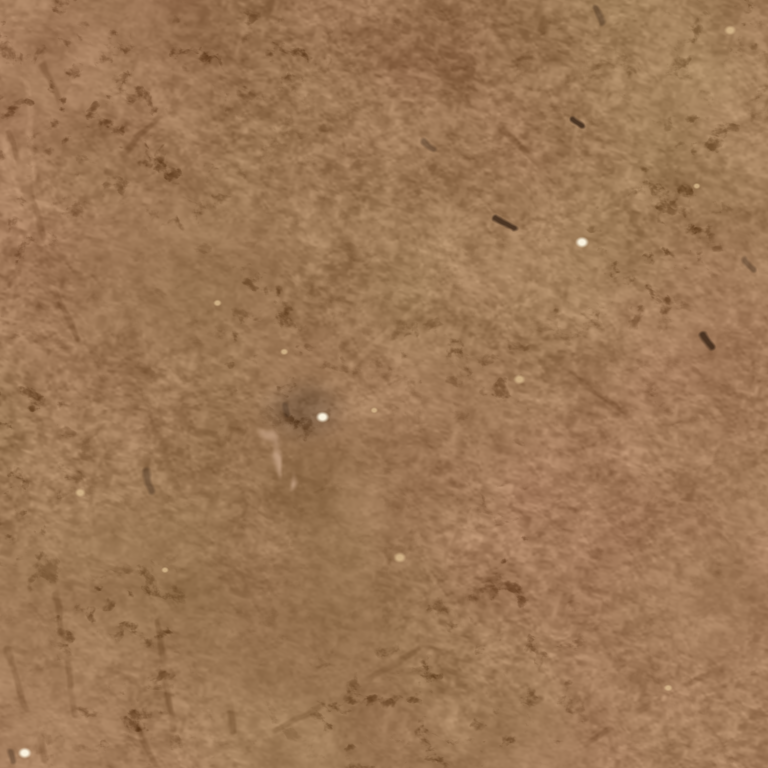
This texture is drawn by a three.js fragment shader. Its source:

```glsl
// Packed brown earth: soft tonal patches under fine, slightly streaked grain.
// Layered value noise gives the soil; loops scatter dark crumbs, scratches
// and pale grit, and a greyish scuff with a chalky streak sits near the centre.

varying vec2 vUv;

float hash(vec2 p) {
  vec3 q = fract(vec3(p.xyx) * 0.1031);
  q += dot(q, q.yzx + 33.33);
  return fract((q.x + q.y) * q.z);
}

vec2 hash2(float n) {
  return vec2(hash(vec2(n, 17.3)), hash(vec2(n, 71.9)));
}

float noise(vec2 p) {
  vec2 cell = floor(p);
  vec2 f = fract(p);
  f = f * f * (3.0 - 2.0 * f);
  float low = mix(hash(cell), hash(cell + vec2(1.0, 0.0)), f.x);
  float high = mix(hash(cell + vec2(0.0, 1.0)), hash(cell + 1.0), f.x);
  return mix(low, high, f.y);
}

float fbm(vec2 p) {
  float sum = 0.0;
  float amp = 0.5;
  for (int i = 0; i < 4; i++) {
    sum += amp * noise(p);
    p = mat2(0.8, 0.6, -0.6, 0.8) * p * 2.03 + 11.7;
    amp *= 0.5;
  }
  return sum / 0.9375;
}

float segmentDistance(vec2 p, vec2 a, vec2 b) {
  vec2 ab = b - a;
  return length(p - a - ab * clamp(dot(p - a, ab) / dot(ab, ab), 0.0, 1.0));
}

// Soft-edged stroke: 1 on the line, 0 beyond its width
float stroke(vec2 p, vec2 a, vec2 b, float width) {
  return 1.0 - smoothstep(width * 0.2, width, segmentDistance(p, a, b));
}

void main() {
  vec2 uv = vUv;
  vec2 ragged = uv + 0.012 * (vec2(fbm(uv * 22.0), fbm(uv * 22.0 + 40.0)) - 0.5);

  // Broad patches, clods and fine grain
  float patches = fbm(uv * 3.2 + 5.0) - 0.5;
  float clods = fbm(ragged * 17.0 + 31.0) - 0.5;
  vec2 g = mat2(0.966, 0.259, -0.259, 0.966) * ragged;
  float grain = noise(g * vec2(85.0, 135.0)) - 0.5;
  float dust = noise(g * vec2(190.0, 250.0) + 60.0) - 0.5;
  float roughness = 0.65 + 0.7 * smoothstep(0.3, 0.7, fbm(uv * 4.5 + 80.0));
  float tone = 0.11 * patches + 0.13 * clods + roughness * (0.085 * grain + 0.06 * dust);

  // Small shadowed pits, gathered in loose clusters
  float cluster = smoothstep(0.42, 0.68, fbm(uv * 6.0 + 23.0));
  float pits = smoothstep(0.62, 0.85, fbm(g * vec2(48.0, 58.0) + 9.0));
  tone -= 0.13 * pits * (0.3 + cluster);

  // Faint broken scratches, steep on the left and slanting on the right
  for (int i = 0; i < 20; i++) {
    float n = float(i);
    vec2 start = hash2(n + 3.0);
    float angle = mix(-1.3, -0.6, smoothstep(0.2, 0.7, start.x));
    angle += 0.4 * (hash(vec2(n, 5.0)) - 0.5);
    if (mod(n, 4.0) > 2.5) angle = 0.5 + 0.4 * start.y;
    vec2 end = start + (0.05 + 0.17 * hash(vec2(n, 9.0))) * vec2(cos(angle), sin(angle));
    float broken = smoothstep(0.3, 0.65, noise(uv * 32.0 + n * 7.0));
    float shade = mod(n, 5.0) > 3.5 ? 0.045 : -0.075;
    tone += shade * broken * stroke(ragged, start, end, 0.0065);
  }

  // Earth colour drifting between rosy and olive
  float rosy = fbm(uv * 2.6 + 52.0) - 0.5;
  vec3 color = vec3(0.623, 0.473, 0.342) + tone * vec3(1.0, 0.97, 0.92);
  color += rosy * vec3(0.045, -0.025, 0.03);

  // Greyish scuff and its chalky streak
  float scuff = 1.0 - smoothstep(0.01, 0.065, length((ragged - vec2(0.395, 0.465)) * vec2(0.9, 1.2)));
  color = mix(color, vec3(0.47, 0.37, 0.28) + tone, 0.55 * scuff);
  float chalk = stroke(ragged, vec2(0.345, 0.44), vec2(0.378, 0.37), 0.014);
  chalk *= smoothstep(0.25, 0.75, noise(uv * vec2(75.0, 60.0)));
  color = mix(color, vec3(0.80, 0.66, 0.55), 0.75 * chalk);

  // Dark crumbs and splinters
  for (int i = 0; i < 9; i++) {
    float n = float(i);
    vec2 at = hash2(n + 140.0);
    float angle = -1.5 + 1.1 * hash(vec2(n, 33.0));
    vec2 reach = (0.004 + 0.011 * hash(vec2(n, 44.0))) * vec2(cos(angle), sin(angle));
    float crumb = stroke(ragged, at - reach, at + reach, 0.0065);
    float depth = n < 3.0 ? 0.85 : 0.4;
    color = mix(color, vec3(0.24, 0.16, 0.10), depth * crumb);
  }

  // Pale grit, a few grains glinting almost white
  for (int i = 0; i < 13; i++) {
    float n = float(i);
    vec2 at = i == 0 ? vec2(0.42, 0.457) : hash2(n + 210.0);
    float size = 0.0045 + 0.004 * hash(vec2(n, 61.0));
    if (i < 3) size = 0.009;
    float grit = 1.0 - smoothstep(size * 0.3, size, length((uv - at) * vec2(0.9, 1.1)));
    vec3 pale = i < 3 ? vec3(0.98, 0.95, 0.87) : vec3(0.86, 0.74, 0.56);
    color = mix(color, pale, grit * (i < 3 ? 1.0 : 0.8));
  }

  gl_FragColor = vec4(clamp(color, 0.0, 1.0), 1.0);
}
```
